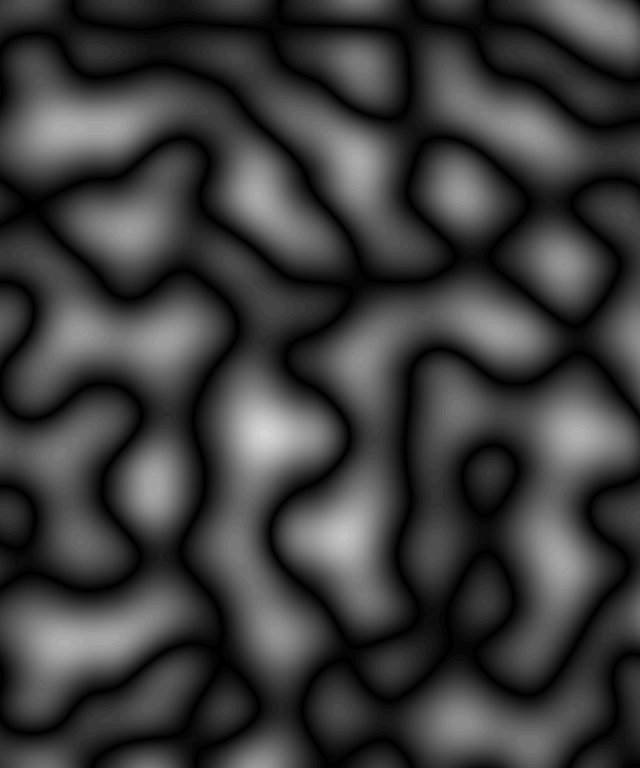
A WebGL 2 fragment shader for this texture:

```glsl
#version 300 es
precision highp float;
// Folded gradient noise: soft grey blobs parted by winding black creases.
// One octave of lattice noise is made absolute, so its zero contours
// turn black, and the grey ramp is split into fine tonal bands.

uniform vec2 u_resolution;
out vec4 fragColor;

const float CELLS_PER_HEIGHT = 7.5;
const float GAIN = 1.31;
const float TONE_LEVELS = 42.0;
const float TAU = 6.2831853;

float hash(vec2 p) {
    return fract(sin(dot(p, vec2(127.1, 311.7))) * 43758.5453);
}

// Unit vector with a random direction for one lattice corner
vec2 cornerGradient(vec2 corner) {
    float angle = TAU * hash(corner);
    return vec2(cos(angle), sin(angle));
}

// Height of the slope that belongs to one corner of the cell
float cornerSlope(vec2 cell, vec2 local, vec2 corner) {
    return dot(cornerGradient(cell + corner), local - corner);
}

// Gradient noise with quintic blending, zero at every lattice point
float gradientNoise(vec2 p) {
    vec2 cell = floor(p);
    vec2 local = fract(p);
    vec2 blend = local * local * local * (local * (local * 6.0 - 15.0) + 10.0);
    float lower = mix(cornerSlope(cell, local, vec2(0.0, 0.0)),
                      cornerSlope(cell, local, vec2(1.0, 0.0)), blend.x);
    float upper = mix(cornerSlope(cell, local, vec2(0.0, 1.0)),
                      cornerSlope(cell, local, vec2(1.0, 1.0)), blend.x);
    return mix(lower, upper, blend.y);
}

// Rounds a tone to even steps with antialiased borders
float toneBands(float tone, float levels) {
    float scaled = tone * levels;
    float halfWidth = clamp(0.5 * fwidth(scaled), 0.01, 0.5);
    float rise = smoothstep(0.5 - halfWidth, 0.5 + halfWidth, fract(scaled));
    return (floor(scaled) + rise) / levels;
}

void main() {
    // Square cells, with a lattice row on the middle of the canvas
    vec2 uv = (gl_FragCoord.xy - vec2(0.0, 0.5 * u_resolution.y)) / u_resolution.y;
    float folded = GAIN * abs(gradientNoise(uv * CELLS_PER_HEIGHT));
    float grey = toneBands(min(folded, 1.0), TONE_LEVELS);
    fragColor = vec4(vec3(grey), 1.0);
}
```
